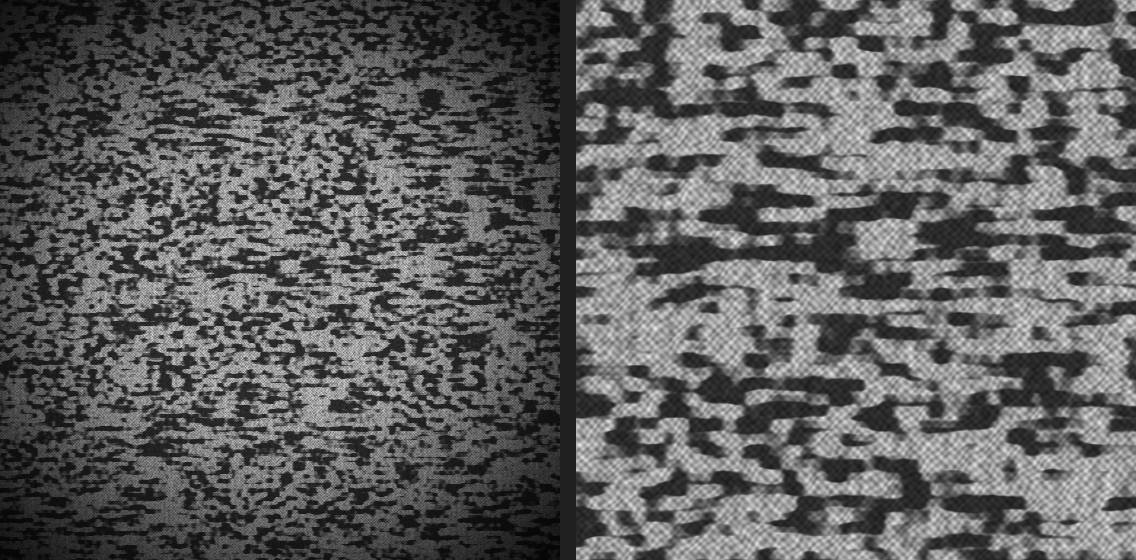
Left, the full canvas; right, a detail of the centre.
Reproduce this texture procedurally as a WebGL 2 fragment shader.

```glsl
#version 300 es
precision highp float;
// Draws a tiling grey knit of short, stepped horizontal flecks with fine weave grain and dark borders.

#define ROWS 128.0
#define SHORT_CELLS vec2(46.0, 86.0)
#define LONG_CELLS vec2(24.0, 92.0)
#define FINE_CELLS vec2(88.0, 128.0)
#define CLUMP_CELLS vec2(15.0, 22.0)
#define LIGHT_BIAS 0.05
#define EDGE_SOFTNESS 0.19
#define DARK_TONE 0.165
#define LIGHT_TONE 0.635
#define WEAVE_REPEATS 192.0
#define GRAIN_CONTRAST 0.30
#define BORDER_LIGHT 0.10

const float TAU = 6.2831853;

uniform vec2 u_resolution;
out vec4 fragColor;

float hash(vec2 cell, float seed) {
    uvec3 v = uvec3(uint(cell.x), uint(cell.y), uint(seed));
    uint h = v.x * 1597u + v.y * 51749u + v.z * 7919u;
    h = (h ^ (h >> 16)) * 73244475u;
    h = (h ^ (h >> 15)) * 73244475u;
    h ^= h >> 16;
    return float(h & 65535u) / 65536.0;
}

// Dot product of a corner's random unit gradient with the offset from it.
float cornerSlope(vec2 cell, vec2 offset, vec2 period, float seed) {
    float angle = TAU * hash(mod(cell, period), seed);
    return dot(vec2(cos(angle), sin(angle)), offset);
}

// Gradient noise that wraps after a whole number of cells.
float gradientNoise(vec2 uv, vec2 period, float seed) {
    vec2 p = uv * period;
    vec2 cell = floor(p);
    vec2 f = p - cell;
    vec2 blend = f * f * f * (f * (f * 6.0 - 15.0) + 10.0);
    vec2 right = vec2(1.0, 0.0);
    vec2 up = vec2(0.0, 1.0);
    float low = mix(cornerSlope(cell, f, period, seed),
                    cornerSlope(cell + right, f - right, period, seed), blend.x);
    float high = mix(cornerSlope(cell + up, f - up, period, seed),
                     cornerSlope(cell + 1.0, f - 1.0, period, seed), blend.x);
    return mix(low, high, blend.y);
}

// Flattens the height inside each row, so that slanted outlines turn into stairs.
vec2 stepRows(vec2 uv) {
    float y = uv.y * ROWS;
    float row = floor(y);
    return vec2(uv.x, (row + smoothstep(0.12, 0.88, y - row)) / ROWS);
}

// Coverage of the light flecks: 0 in the gaps, 1 on the flecks.
float fleckMask(vec2 uv) {
    vec2 q = stepRows(uv);
    float stretch = smoothstep(-0.2, 0.3, gradientNoise(uv, vec2(3.0, 7.0), 1.0));
    float body = mix(gradientNoise(q, SHORT_CELLS, 2.0),
                     gradientNoise(q, LONG_CELLS, 3.0), stretch);
    float detail = 0.5 * gradientNoise(q, FINE_CELLS, 4.0);
    float clump = 0.4 * gradientNoise(uv, CLUMP_CELLS, 5.0);
    float height = body + detail + clump + LIGHT_BIAS;
    return smoothstep(-EDGE_SOFTNESS, EDGE_SOFTNESS, height);
}

// Fine crossing threads, bent and roughened by noise, about -1 to 1.
float weaveGrain(vec2 uv) {
    float bend = 2.5 * gradientNoise(uv, vec2(96.0), 6.0);
    vec2 phase = TAU * WEAVE_REPEATS * uv;
    float threads = sin(phase.x + bend) * sin(phase.y - bend);
    float rough = gradientNoise(uv, vec2(230.0), 7.0);
    return 0.65 * threads + 1.2 * rough;
}

// Light that falls off evenly towards all borders.
float borderFalloff(vec2 uv) {
    float radius = length((uv - 0.5) * vec2(1.0, 1.06));
    return mix(1.0, BORDER_LIGHT, smoothstep(0.2, 0.78, radius));
}

void main() {
    vec2 uv = gl_FragCoord.xy / u_resolution;
    float tone = mix(DARK_TONE, LIGHT_TONE, fleckMask(uv));
    tone *= 1.0 + GRAIN_CONTRAST * weaveGrain(uv);
    tone *= 1.0 + 0.15 * gradientNoise(uv, vec2(160.0, 12.0), 8.0);
    tone *= borderFalloff(uv);
    fragColor = vec4(vec3(clamp(tone, 0.0, 1.0)), 1.0);
}
```
